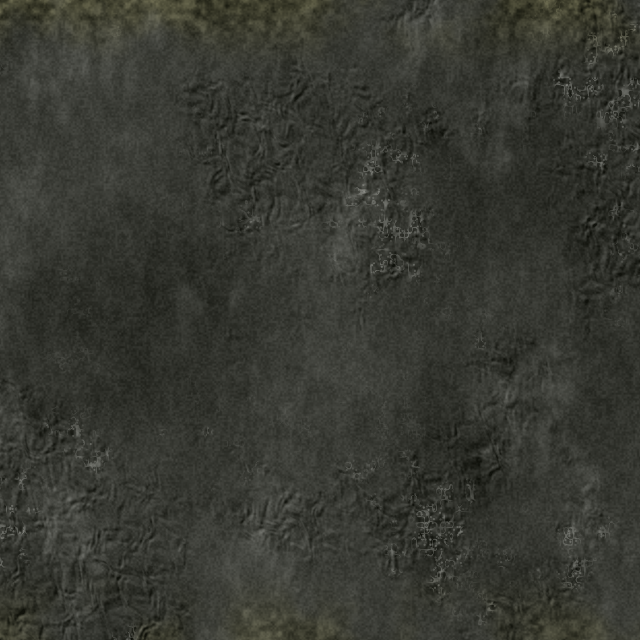
A WebGL 1 fragment shader for this texture:

```glsl
precision highp float;
// Dark weathered stone: soft grey-green clouds with fine grain, broken by
// rough patches. The patches are embossed warped cells, flecked with pale
// curled mineral threads; mossy olive bands lie along the top and bottom.

uniform vec2 u_resolution;

#define BASE_TONE 0.207
#define CLOUD_SCALE 4.0
#define CLOUD_GAIN 0.17
#define GRAIN_SCALE 330.0
#define GRAIN_GAIN 0.07
#define PATCH_SCALE 5.0
#define LUMP_SCALE 62.0
#define RELIEF_GAIN 0.36
#define FLECK_SCALE 130.0
#define FLECK_GAIN 0.17
#define LIGHT_STEP vec2(-0.0024, 0.0030)
#define OLIVE vec3(1.08, 1.05, 0.84)

float hash(vec2 p) {
  vec3 q = fract(p.xyx * 0.1031);
  q += dot(q, q.yzx + 33.33);
  return fract((q.x + q.y) * q.z);
}

float noise(vec2 p) {
  vec2 i = floor(p), f = fract(p);
  f = f * f * (3.0 - 2.0 * f);
  float low = mix(hash(i), hash(i + vec2(1.0, 0.0)), f.x);
  float high = mix(hash(i + vec2(0.0, 1.0)), hash(i + 1.0), f.x);
  return mix(low, high, f.y);
}

// Layered noise, centred on 0.5.
float fbm(vec2 p) {
  float sum = 0.0, gain = 0.52;
  for (int k = 0; k < 5; k++) {
    sum += gain * noise(p);
    p = mat2(1.6, 1.2, -1.2, 1.6) * p + 17.3;
    gain *= 0.5;
  }
  return sum;
}

// Distance to the nearest scattered cell centre.
float cells(vec2 p) {
  vec2 i = floor(p), f = fract(p);
  float nearest = 2.0;
  for (int y = -1; y <= 1; y++) {
    for (int x = -1; x <= 1; x++) {
      vec2 c = vec2(float(x), float(y));
      vec2 centre = c + vec2(hash(i + c), hash(i + c + 57.0));
      nearest = min(nearest, length(centre - f));
    }
  }
  return nearest;
}

// Height of the broken crust, leaning and drawn out upwards.
float crust(vec2 p) {
  vec2 q = mat2(0.91, -0.42, 0.42, 0.91) * p * vec2(1.25, 0.85) * LUMP_SCALE;
  q += 1.4 * vec2(noise(q * 0.6), noise(q * 0.6 + 31.0));
  return 0.35 * noise(q + 9.0) + 0.4 * noise(q * 2.3) - 0.42 * cells(q);
}

void main() {
  vec2 p = gl_FragCoord.xy / u_resolution.y;

  // Clouds and all-over grain.
  float cloud = fbm(p * CLOUD_SCALE + 3.0) - 0.5;
  float grain = noise(p * GRAIN_SCALE) - 0.5;
  float smear = fbm(p * vec2(60.0, 28.0) + 40.0) - 0.5;
  float tone = BASE_TONE + CLOUD_GAIN * cloud + GRAIN_GAIN * grain + 0.07 * smear;

  // Rough patches, denser towards the right, with ragged borders.
  float ragged = fbm(p * 28.0 + 70.0) - 0.5;
  float field = fbm(p * PATCH_SCALE + 11.0) + 0.14 * (p.x - 0.5) + 0.3 * ragged;
  float rough = smoothstep(0.47, 0.69, field);
  float relief = crust(p) - crust(p + LIGHT_STEP);
  tone += RELIEF_GAIN * relief * mix(0.13, 1.0, rough) - 0.025 * rough;

  // Pale worn haze.
  float haze = smoothstep(0.53, 0.76, fbm(p * vec2(9.0, 6.0) + 23.0));
  tone += haze * (0.06 + 0.12 * smear);

  // Curled threads and pinpoint flecks inside some patches.
  vec2 q = p * FLECK_SCALE;
  float thread = 1.0 - smoothstep(0.03, 0.13, abs(noise(q * vec2(1.2, 0.9)) - 0.5));
  float point = 1.0 - smoothstep(0.1, 0.3, cells(q * 0.9));
  float cluster = smoothstep(0.52, 0.68, fbm(p * vec2(8.0, 6.0) + 90.0) + 0.3 * ragged);
  float broken = smoothstep(0.4, 0.75, noise(q * 0.45 + 5.0));
  tone += FLECK_GAIN * max(thread, point) * cluster * broken * mix(0.25, 1.0, rough);

  // Mossy bands along the top and bottom.
  float edge = max(smoothstep(0.88, 1.0, p.y), 0.7 * smoothstep(0.12, 0.0, p.y));
  float moss = edge * smoothstep(0.35, 0.6, fbm(p * 7.0 + 50.0));
  tone += moss * (0.015 + 0.2 * (noise(p * 110.0) - 0.5));

  vec3 colour = max(tone, 0.06) + vec3(0.0, 0.006, -0.018);
  colour *= mix(vec3(1.0), OLIVE, moss);
  gl_FragColor = vec4(colour, 1.0);
}
```
